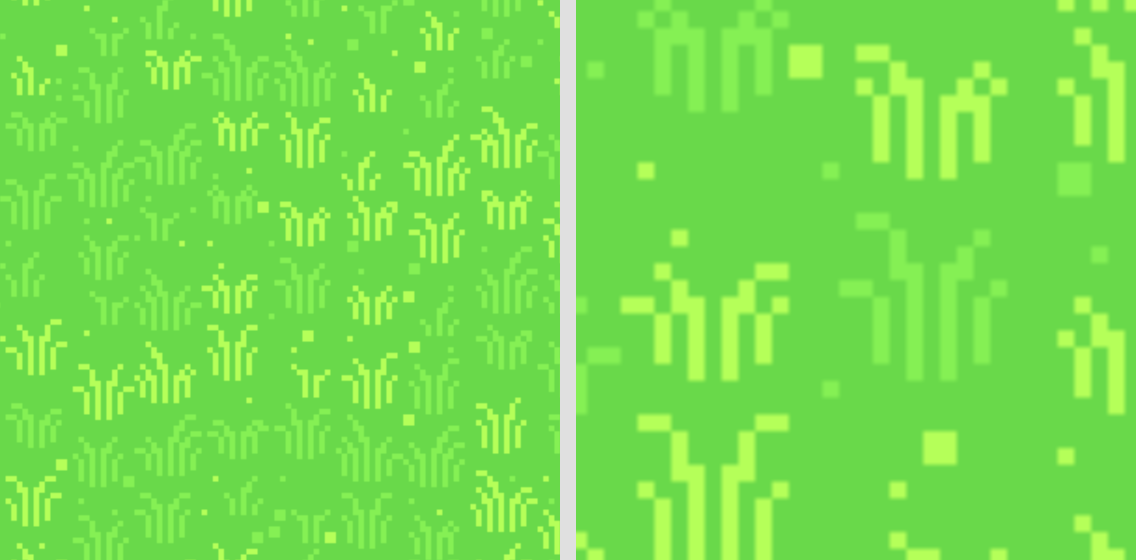
Left, the full canvas; right, a detail of the centre.
This pattern is drawn by a WebGL 1 fragment shader. Its source:

```glsl
precision highp float;
uniform vec2 u_resolution;

const float BLOCKS = 100.0;              // blocks across the canvas
const float EDGE = 0.22;                 // softness of block edges
const vec2 TUFT_CELL = vec2(12.0, 13.0); // in blocks
const float DOT_CELL = 6.0;
const float BRIGHT_SHARE = 0.42;

const vec3 MEADOW = vec3(0.41, 0.85, 0.29);
const vec3 DIM_GRASS = vec3(0.52, 0.94, 0.33);
const vec3 BRIGHT_GRASS = vec3(0.71, 1.0, 0.35);

float hash(vec2 p, float seed) {
  return fract(sin(dot(p, vec2(127.1, 311.7)) + seed * 74.7) * 43758.5);
}

// Tone of a feature: 1 dim, 2 bright
float pickTone(vec2 id, float seed) {
  return hash(id, seed) < BRIGHT_SHARE ? 2.0 : 1.0;
}

// Sideways steps of a blade at row y, curling towards the tip
float lean(float y, float height, float bend) {
  float t = max(y, 0.0) / (height - 1.0);
  return floor(bend * t * t * t + 0.5);
}

// True on a stepped blade rooted at the origin and leaning to +x
bool onBlade(vec2 p, float height, float bend, float droop) {
  if (p.y < 0.0 || p.y >= height) return false;
  bool tip = p.y > height - 1.5;
  float outer = lean(p.y, height, bend);
  float inner = tip ? outer : lean(p.y - 1.0, height, bend);
  if (tip) outer += droop;
  return p.x > inner - 0.5 && p.x < outer + 0.5;
}

// Tuft shape: blade count, crown height, height drop per blade
vec3 tuftShape(float kind) {
  if (kind < 0.17) return vec3(5.0, 11.2, 3.4);
  if (kind < 0.48) return vec3(4.0, 9.5, 4.6);
  if (kind < 0.72) return vec3(4.0, 7.4, 3.0);
  if (kind < 0.90) return vec3(3.0, 7.3, 3.6);
  return vec3(2.0, 5.4, 0.0);
}

// Tone of the tuft covering a block, 0 if none
float tuftTone(vec2 block) {
  float column = floor(block.x / TUFT_CELL.x);
  block.y += floor(hash(vec2(column, 3.0), 1.0) * TUFT_CELL.y);
  vec2 id = floor(block / TUFT_CELL);
  vec2 local = block - id * TUFT_CELL;

  vec3 shape = tuftShape(hash(id, 2.0));
  float count = shape.x;
  float reach = min(count + 1.0, 5.0);
  vec2 room = TUFT_CELL - vec2(2.0 * reach, floor(shape.y + 1.0));
  vec2 root = vec2(reach, 0.0) + floor(room * vec2(hash(id, 3.0), hash(id, 4.0)));
  float middle = 0.5 * (count - 1.0);

  for (int i = 0; i < 5; i++) {
    float index = float(i);
    if (index >= count) break;
    float offset = index - middle;
    float away = abs(offset);
    float side = away > 0.1 ? sign(offset) : sign(hash(id, 5.0) - 0.5);
    float drop = shape.z * (away - fract(middle));
    float height = floor(shape.y - drop + hash(id, 10.0 + index));
    float bend = height > 10.5 ? 3.0 : (height > 4.5 && away < 1.2 ? 2.0 : 1.0);
    float droop = step(hash(id, 20.0 + index), count > 3.5 ? 0.45 : 0.0);
    vec2 p = local - root - vec2(2.0 * offset, step(1.4, away));
    if (onBlade(vec2(p.x * side, p.y), height, bend, droop)) return pickTone(id, 6.0);
  }
  return 0.0;
}

// True if a tuft lies on or right beside a dot
bool isCrowded(vec2 corner) {
  for (int y = -1; y <= 2; y++) {
    for (int x = -1; x <= 2; x++) {
      if (tuftTone(corner + vec2(float(x), float(y))) > 0.5) return true;
    }
  }
  return false;
}

// Tone of the square dot covering a block, 0 if none
float dotTone(vec2 block) {
  vec2 id = floor(block / DOT_CELL);
  vec2 jitter = floor((DOT_CELL - 1.0) * vec2(hash(id, 31.0), hash(id, 32.0)));
  vec2 corner = id * DOT_CELL + jitter;
  float size = hash(id, 33.0) < 0.38 ? 2.0 : 1.0;
  vec2 p = block - corner + 0.5;
  bool inside = min(p.x, p.y) > 0.0 && max(p.x, p.y) < size;
  if (!inside || hash(id, 34.0) > 0.9 || isCrowded(corner)) return 0.0;
  return pickTone(id, 35.0);
}

vec3 blockColor(vec2 block) {
  float tone = max(tuftTone(block), dotTone(block));
  return tone > 1.5 ? BRIGHT_GRASS : (tone > 0.5 ? DIM_GRASS : MEADOW);
}

void main() {
  vec2 uv = gl_FragCoord.xy / min(u_resolution.x, u_resolution.y);
  vec2 p = uv * BLOCKS - 0.5;
  vec2 block = floor(p);
  // Blend the four nearest blocks across a narrow edge
  vec2 blend = smoothstep(0.5 - EDGE, 0.5 + EDGE, p - block);
  vec3 low = mix(blockColor(block), blockColor(block + vec2(1.0, 0.0)), blend.x);
  vec3 high = mix(blockColor(block + vec2(0.0, 1.0)), blockColor(block + 1.0), blend.x);
  gl_FragColor = vec4(mix(low, high, blend.y), 1.0);
}
```
